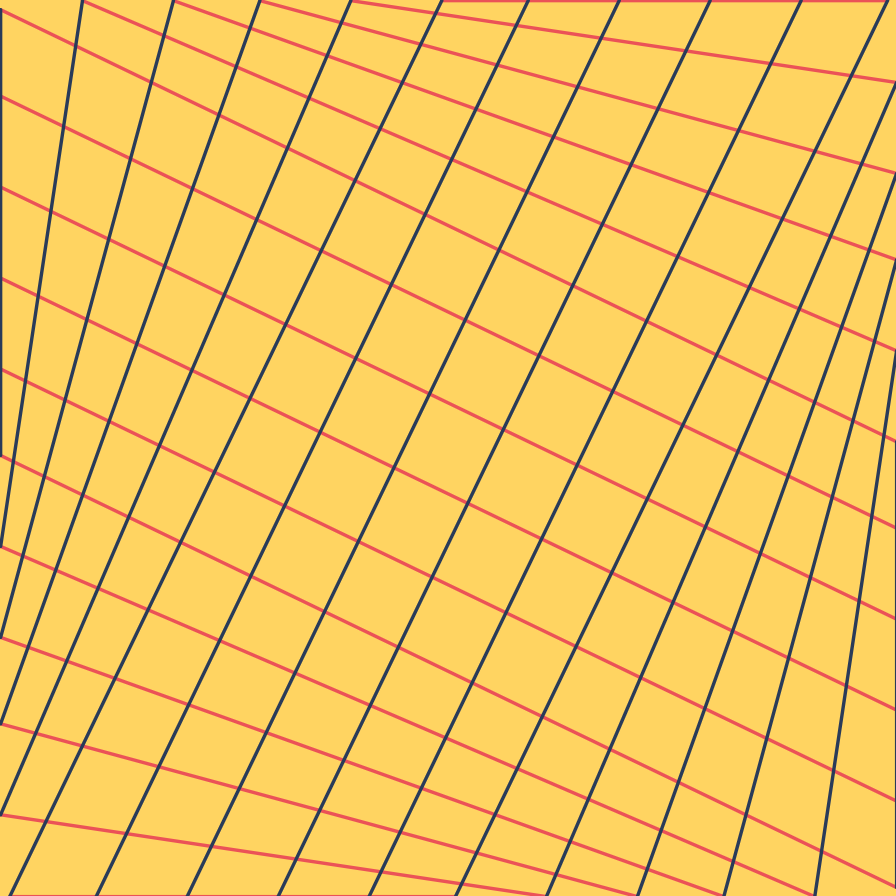
A three.js fragment shader for this pattern:

```glsl
// String-art net: two crossing fans of straight threads strung between pegs around a square frame.
varying vec2 vUv;

const vec3 GROUND = vec3(1.0, 0.83, 0.38);
const vec3 RED = vec3(0.92, 0.32, 0.34);
const vec3 NAVY = vec3(0.16, 0.23, 0.35);

const float PEGS_PER_SIDE = 10.0;
const float PEG_COUNT = 40.0;
const float GRID = 197.0;           // peg positions snap to this grid
const float THREAD_WIDTH = 0.0038;
const vec2 NET_OFFSET = vec2(0.0007, -0.0007);
const int THREADS = 16;

// Position of a peg along its side, snapped to the grid.
float pegStep(float k) {
  return floor(18.45 + 19.7 * k) / GRID;
}

// Peg on the frame, numbered clockwise from the lower left corner.
vec2 pegPosition(float index) {
  float i = mod(index + 0.5, PEG_COUNT);
  float side = floor(i / PEGS_PER_SIDE);
  float t = pegStep(floor(i - side * PEGS_PER_SIDE));
  if (side < 0.5) return vec2(0.0, t);
  if (side < 1.5) return vec2(t, 1.0);
  if (side < 2.5) return vec2(1.0, 1.0 - t);
  return vec2(1.0 - t, 0.0);
}

float segmentDistance(vec2 p, vec2 a, vec2 b) {
  vec2 ab = b - a;
  float h = clamp(dot(p - a, ab) / dot(ab, ab), 0.0, 1.0);
  return length(p - a - ab * h);
}

// Distance to the nearest thread; each thread joins pegs whose numbers add up to pegSum.
float fanDistance(vec2 p, float firstPeg, float pegSum) {
  float d = 1.0;
  for (int n = 0; n < THREADS; n++) {
    float i = firstPeg + float(n);
    d = min(d, segmentDistance(p, pegPosition(i), pegPosition(pegSum - i)));
  }
  return d;
}

// Smooth coverage of a line of the given width.
float lineMask(float d, float width, float pixel) {
  return clamp((0.5 * width - d) / pixel + 0.5, 0.0, 1.0);
}

void main() {
  float pixel = max(fwidth(vUv.x), 0.00001);
  vec2 p = vUv - NET_OFFSET;

  // The red fan is the navy fan turned by a quarter.
  float navyFan = fanDistance(p, 9.0, 53.0);
  float redFan = fanDistance(p, 19.0, 73.0);

  vec3 color = mix(GROUND, RED, lineMask(redFan, THREAD_WIDTH, pixel));
  color = mix(color, NAVY, lineMask(navyFan, THREAD_WIDTH, pixel));
  gl_FragColor = vec4(color, 1.0);
}
```
